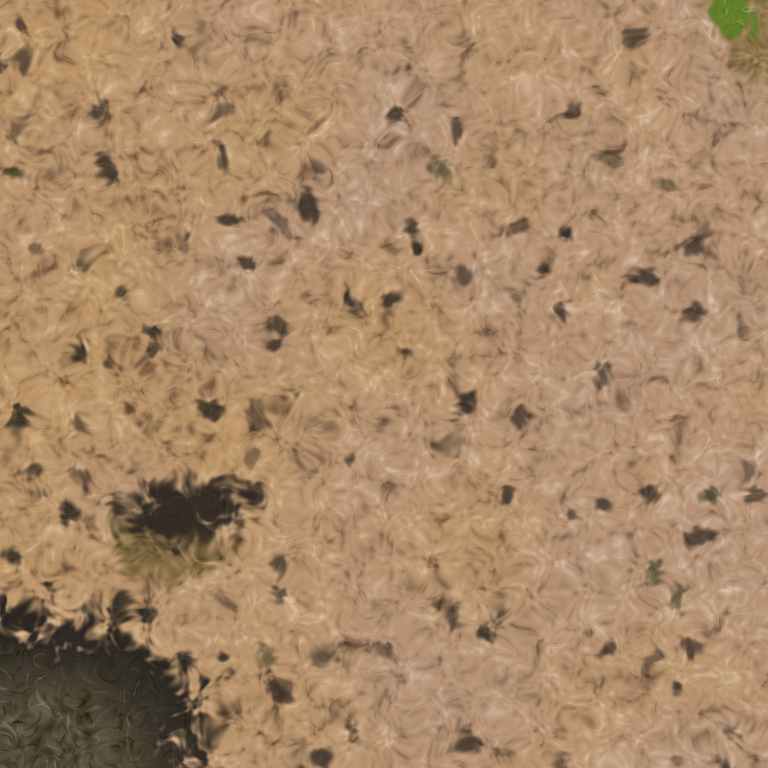
A WebGL 1 fragment shader for this texture:

```glsl
precision highp float;
uniform vec2 u_resolution;

float hash(vec2 p) {
  return fract(sin(dot(p, vec2(127.1, 311.7))) * 43758.545);
}

vec2 hash2(vec2 p) {
  return vec2(hash(p), hash(p + 57.3));
}

float corner(vec2 cell, vec2 f, vec2 o) {
  return dot(hash2(cell + o) * 2.0 - 1.0, f - o);
}

float gradientNoise(vec2 p) {
  vec2 i = floor(p), f = fract(p);
  vec2 u = f * f * f * (f * (f * 6.0 - 15.0) + 10.0);
  float low = mix(corner(i, f, vec2(0.0)), corner(i, f, vec2(1.0, 0.0)), u.x);
  float high = mix(corner(i, f, vec2(0.0, 1.0)), corner(i, f, vec2(1.0)), u.x);
  return mix(low, high, u.y);
}

// Short bent straws, light or dark, scattered one per cell
float straws(vec2 p, float scale, float seed) {
  vec2 g = p * scale + seed;
  float tone = 0.0;
  for (int y = -1; y <= 1; y++) {
    for (int x = -1; x <= 1; x++) {
      vec2 cell = floor(g) + vec2(float(x), float(y));
      vec2 d = g - cell - hash2(cell + seed);
      float angle = 6.283 * hash(cell + 3.7);
      float c = cos(angle), s = sin(angle);
      d = vec2(c * d.x + s * d.y, c * d.y - s * d.x);
      d.y += (hash(cell + 9.1) - 0.5) * 2.2 * d.x * d.x;
      float body = 1.0 - smoothstep(0.02, 0.11, abs(d.y));
      body *= 1.0 - smoothstep(0.25, 0.65, abs(d.x));
      tone += body * (hash(cell + 21.4) * 2.0 - 0.95);
    }
  }
  return tone;
}

// Dark tufts, denser to the left and bottom: x is depth, y is greenness
vec2 tufts(vec2 p, float rough) {
  vec2 g = p * 16.0, result = vec2(0.0);
  for (int y = -1; y <= 1; y++) {
    for (int x = -1; x <= 1; x++) {
      vec2 cell = floor(g) + vec2(float(x), float(y));
      vec2 d = g - cell - 0.1 - 0.8 * hash2(cell + 5.0);
      float angle = 3.142 * hash(cell + 2.3);
      float c = cos(angle), s = sin(angle);
      d = vec2(c * d.x + s * d.y, (c * d.y - s * d.x) * 1.45);
      float chance = 0.66 - 0.24 * cell.x / 16.0 - 0.22 * cell.y / 16.0;
      float present = step(hash(cell + 14.2), chance);
      float size = mix(0.18, 0.38, hash(cell + 31.0));
      float depth = 1.0 - smoothstep(0.25, 1.15, length(d) / size + rough);
      depth *= present * mix(0.4, 1.0, hash(cell + 44.0));
      float green = step(0.93, hash(cell + 70.0));
      result = max(result, vec2(depth, depth * green));
    }
  }
  return result;
}

float patchMask(vec2 p, vec2 centre, vec2 radii, float rough, float softness) {
  float d = length((p - centre) / radii) + rough;
  return 1.0 - smoothstep(1.0 - softness, 1.0 + softness, d);
}

void main() {
  vec2 p = gl_FragCoord.xy / u_resolution;
  vec2 swirl = vec2(gradientNoise(p * 24.0), gradientNoise(p * 24.0 + 41.0));
  vec2 q = p + 0.022 * swirl;
  float coarse = gradientNoise(p * 7.0 + 3.0);
  float clump = gradientNoise(q * 21.0 + 11.0);
  float grain = gradientNoise(q * 48.0 + 7.0);
  float fine = gradientNoise(q * 105.0 + 19.0);
  float rough = 0.6 * clump + 0.9 * grain + 0.5 * fine;

  // Matted dry grass
  float fibres = straws(q, 38.0, 4.0) + straws(q, 55.0, 17.0) + 0.8 * straws(q, 74.0, 33.0);
  float tone = 0.53 + 0.2 * coarse + 0.3 * clump + 0.38 * grain + 0.38 * fine;
  tone += 0.13 * fibres + 0.06 * (p.x - 0.5);
  tone -= 0.3 * smoothstep(0.12, 0.5, gradientNoise(q * 29.0 + 63.0));
  vec3 color = mix(vec3(0.38, 0.29, 0.22), vec3(0.71, 0.58, 0.44), smoothstep(-0.1, 0.56, tone));
  color = mix(color, vec3(0.88, 0.79, 0.67), smoothstep(0.48, 1.15, tone));

  // Straw yellow on the left, paler and pinker on the right
  float warmth = 0.5 - 0.8 * (p.x - 0.4) + 1.3 * gradientNoise(p * 5.0 + 29.0);
  color *= mix(vec3(1.0, 0.985, 1.04), vec3(1.02, 0.99, 0.91), clamp(warmth, 0.0, 1.0));

  // Scattered tufts and one wider olive clump
  vec3 shadow = vec3(0.17, 0.15, 0.13);
  vec2 tuft = tufts(p + 0.006 * swirl, rough);
  vec3 tuftColor = mix(shadow, vec3(0.2, 0.25, 0.11), tuft.y) + 0.05 * fibres;
  color = mix(color, tuftColor, 0.88 * tuft.x);
  float olive = patchMask(p, vec2(0.22, 0.3), vec2(0.07, 0.05), rough, 0.5);
  color = mix(color, vec3(0.4, 0.34, 0.17) + 0.08 * fibres, 0.6 * olive);
  float clumpShade = patchMask(p, vec2(0.24, 0.335), vec2(0.075, 0.04), rough, 0.4);
  color = mix(color, shadow + 0.03 * fibres, 0.9 * clumpShade);

  // Shrub in the lower left with a grey green crown
  float shrub = patchMask(p, vec2(0.05, 0.02), vec2(0.21, 0.185), 0.5 * rough + 0.2 * coarse, 0.16);
  float crown = patchMask(p, vec2(0.04, 0.0), vec2(0.17, 0.13), 0.5 * rough, 0.4);
  vec3 leaves = vec3(0.34, 0.31, 0.23) + 0.12 * fibres + 0.2 * grain + 0.15 * fine;
  color = mix(color, mix(shadow + 0.03 * fibres, leaves, 0.85 * crown), shrub);

  // Olive edge and fresh leaves in the upper right
  float verge = patchMask(p, vec2(1.02, 0.98), vec2(0.09, 0.085), 0.4 * rough, 0.3);
  color = mix(color, vec3(0.5, 0.42, 0.25) + 0.2 * fine + 0.06 * fibres, 0.75 * verge);
  float fresh = patchMask(p, vec2(0.955, 0.985), vec2(0.026, 0.034), 1.2 * rough, 0.3);
  color = mix(color, vec3(0.36, 0.5, 0.15) + 0.1 * fibres, 0.85 * fresh);

  gl_FragColor = vec4(clamp(color, 0.0, 1.0), 1.0);
}
```
